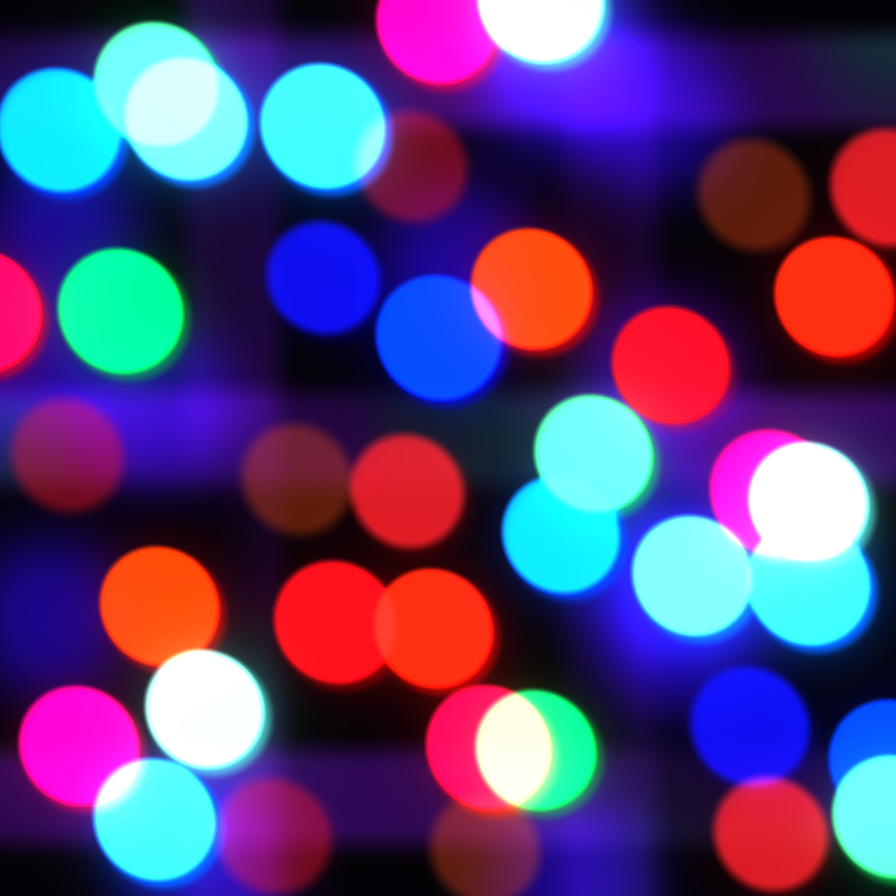
Give the GLSL for this background, as a Shadertoy shader.

```glsl
// Overlapping out-of-focus coloured lights over a dark violet lattice of glow.

const int   GRID        = 7;       // lights per side, before gaps
const float PRESENCE    = 0.80;    // share of cells holding a light
const float JITTER      = 0.80;    // wander inside a cell
const float RADIUS      = 0.067;
const float EDGE_SHARP  = 0.005;
const float EDGE_SOFT   = 0.011;
const float CORE_GAIN   = 0.90;
const float FRINGE_GAIN = 0.35;
const float HALO_GAIN   = 0.13;
const float HALO_WIDTH  = 0.022;
const float SCREENING   = 0.35;    // how much a lit spot dims added light
const float OCCLUSION   = 0.85;    // how much lamps hide the backdrop
const vec2  FRINGE_SHIFT = vec2(0.006, -0.006);
const vec2  DISC_SQUASH = vec2(1.03, 0.97);  // along the two diagonals
const int   BLOBS       = 14;
const float BLOB_RADIUS = 0.095;
const vec3  NIGHT       = vec3(0.014, 0.006, 0.022);
const vec3  BAND_VIOLET = vec3(0.170, 0.030, 0.330);
const vec3  BAND_TEAL   = vec3(0.060, 0.130, 0.160);
const vec3  BLOB_BLUE   = vec3(0.090, 0.015, 0.520);

// Values above one overexpose, leaving a saturated rim.
const vec3 TINTS[16] = vec3[16](
    vec3(0.26, 0.95, 1.30),   // cyan
    vec3(1.10, 0.20, 0.07),   // scarlet
    vec3(0.02, 0.32, 1.12),   // blue
    vec3(1.10, 0.04, 0.38),   // pink
    vec3(0.42, 1.10, 0.78),   // mint
    vec3(0.42, 0.04, 0.05),   // dim red
    vec3(0.05, 0.78, 1.22),   // azure
    vec3(1.10, 0.32, 0.03),   // orange
    vec3(0.00, 1.02, 0.58),   // green
    vec3(1.10, 0.02, 0.72),   // magenta
    vec3(0.36, 0.12, 0.03),   // dim amber
    vec3(0.48, 1.00, 1.30),   // pale cyan
    vec3(0.95, 0.07, 0.12),   // crimson
    vec3(0.06, 0.06, 0.78),   // deep blue
    vec3(0.80, 1.16, 1.12),   // white
    vec3(0.74, 0.12, 0.15));  // dusky red

float hash(vec2 p) {
    vec3 q = fract(p.xyx * 0.1031);
    q += dot(q, q.yzx + 33.33);
    return fract((q.x + q.y) * q.z);
}

vec2 hash2(vec2 p) {
    return vec2(hash(p + 17.3), hash(p + 71.9));
}

float noise(vec2 p) {
    vec2 i = floor(p), f = fract(p);
    f = f * f * (3.0 - 2.0 * f);
    return mix(mix(hash(i), hash(i + vec2(1, 0)), f.x),
               mix(hash(i + vec2(0, 1)), hash(i + vec2(1, 1)), f.x), f.y);
}

// Signed distance to a slightly oval, diagonally tilted disc.
float discDistance(vec2 p, float radius) {
    vec2 diagonal = vec2(p.x + p.y, p.x - p.y) * 0.70711;
    return length(diagonal * DISC_SQUASH) - radius;
}

float fill(float d, float softness) {
    return 1.0 - smoothstep(-softness, softness, d);
}

// Soft stripe repeated along one axis.
float band(float x, float offset, float period) {
    float d = abs(fract((x - offset) / period + 0.5) - 0.5) * period;
    return 1.0 - smoothstep(0.03, 0.075, d);
}

vec3 backdrop(vec2 uv) {
    float columns = band(uv.x, 0.26, 0.42) * noise(uv * 5.0 + 3.0);
    float rows = band(uv.y, 0.11, 0.40) * (0.35 + noise(uv * 5.0 + 19.0));
    vec3 hue = mix(BAND_VIOLET, BAND_TEAL,
                   smoothstep(0.65, 0.9, noise(uv * 4.0 + 41.0)));
    vec3 light = NIGHT + hue * (0.8 * columns + rows);
    for (int i = 0; i < BLOBS; i++) {
        vec2 p = (uv - hash2(vec2(i, 5))) / BLOB_RADIUS;
        float r2 = dot(p, p);
        light += BLOB_BLUE * exp(-r2 * sqrt(r2));
    }
    return light;
}

vec3 lamp(vec2 p, vec3 tint, float variation) {
    float power = max(tint.r, max(tint.g, tint.b));
    float bright = smoothstep(0.4, 1.1, power);
    float radius = RADIUS * mix(0.92, 1.0, bright) * mix(0.97, 1.04, variation);
    float softness = mix(EDGE_SOFT, EDGE_SHARP, bright);
    float core = discDistance(p, radius);
    float fringe = discDistance(p - FRINGE_SHIFT, radius * 1.03);
    vec3 pureTint = tint * tint * tint;   // keeps mostly the strongest channel
    return tint * CORE_GAIN * fill(core, softness)
         + pureTint * FRINGE_GAIN * fill(fringe, softness * 1.6)
         + pureTint * HALO_GAIN * exp(-max(fringe, 0.0) / HALO_WIDTH);
}

void mainImage(out vec4 fragColor, in vec2 fragCoord) {
    vec2 uv = fragCoord / iResolution.y;
    vec3 lamps = vec3(0.0);
    int placed = 0;   // counting lit cells keeps the tint shares even

    // One jittered lamp per cell, reaching a little past the borders
    for (int j = 0; j < GRID; j++) {
        for (int i = 0; i < GRID; i++) {
            vec2 cell = vec2(i, j);
            if (hash(cell + 7.7) > PRESENCE) continue;
            vec2 place = (cell + 0.5 + JITTER * (hash2(cell) - 0.5)) / float(GRID);
            place = (place - 0.5) * 1.08 + 0.5;
            vec3 glow = lamp(uv - place, TINTS[(placed * 5) % 16], hash(cell + 29.1));
            lamps += glow * (1.0 - SCREENING * min(lamps, 1.0));
            placed++;
        }
    }
    float cover = min(max(lamps.r, max(lamps.g, lamps.b)), 1.0);
    vec3 light = lamps + backdrop(uv) * (1.0 - OCCLUSION * cover);
    fragColor = vec4(min(light, 1.0), 1.0);
}
```
